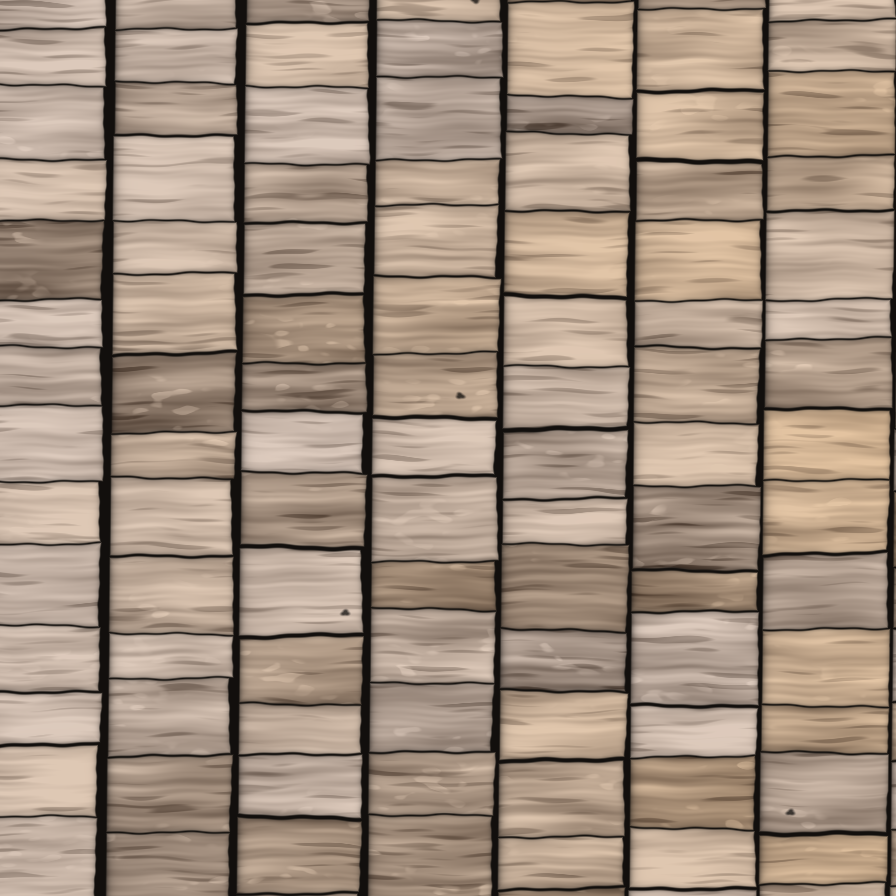
This texture is drawn by a Shadertoy shader. Its source:

```glsl
#define PITCH 0.1458       // column spacing
#define COLUMN_START 0.0235 // part of the first column cut off at the left
#define LEAN 0.0105        // sideways drift of columns from bottom to top
#define ROWS 13.2          // boards per column
#define JITTER 0.48        // unevenness of board heights
#define TILT 0.11          // unevenness of joint slopes
#define GAP_LEFT 0.0085    // gap beside the leftmost column
#define GAP_RIGHT 0.0030   // gap beside the rightmost column
#define GRAIN 1.0          // strength of the wood fibres

const vec3 GAP_COLOR = vec3(0.07, 0.06, 0.05);
const vec3 DARK_WOOD = vec3(0.29, 0.23, 0.19);
const vec3 PALE_WOOD = vec3(0.83, 0.76, 0.71);
const vec3 WARM_TINT = vec3(1.03, 0.97, 0.86);

float hash(vec2 p) {
    vec3 q = fract(p.xyx * vec3(0.1031, 0.1030, 0.0973));
    q += dot(q, q.yzx + 33.33);
    return fract((q.x + q.y) * q.z);
}

vec2 hash2(vec2 p) {
    return vec2(hash(p), hash(p + 57.3));
}

// Cellular noise: one soft, randomly signed spot per cell
float spots(vec2 p) {
    vec2 cell = floor(p), f = p - cell;
    float sum = 0.0;
    for (int j = -1; j <= 1; j++)
        for (int i = -1; i <= 1; i++) {
            vec2 o = vec2(i, j);
            vec2 d = o + hash2(cell + o) - f;
            float w = max(0.0, 1.0 - dot(d, d));
            sum += w * w * (2.0 * hash(cell + o + 19.7) - 1.0);
        }
    return sum;
}

// Height, in rows, of a joint at position x (0 to 1) across its column
float jointHeight(float col, float row, float x) {
    vec2 id = vec2(col, row) + 11.0;
    float wobble = 0.012 * sin(x * 9.0 + row * 2.3) + 0.006 * sin(x * 23.0 + col * 4.1 + row);
    return row + (hash(id) - 0.5) * JITTER + (hash(id + 31.0) - 0.5) * TILT * (x - 0.5) + wobble;
}

// Brightness of the wood grain, 0 dark to 1 pale
float woodTone(vec2 p, float age) {
    p.y += 0.0015 * sin(p.x * 31.0) + 0.0007 * sin(p.x * 83.0);
    float broad = spots(p * vec2(11.0, 30.0));
    float streak = spots(p * vec2(6.0, 95.0));
    float fibre = spots(p * vec2(13.0, 250.0));
    float tone = 0.94 - 0.42 * age * age;
    tone += GRAIN * (0.13 * broad + (0.09 + 0.10 * age) * streak + 0.11 * fibre);
    // Dark cracks, then pale flaking on aged boards
    tone -= 0.28 * smoothstep(0.45, 0.95, spots(p * vec2(17.0, 210.0) + 5.0));
    float flake = smoothstep(0.3, 0.7, spots(p * vec2(60.0, 150.0)));
    return tone + 0.22 * age * flake * smoothstep(0.1, 0.6, spots(p * vec2(14.0, 35.0) + 8.0));
}

void mainImage(out vec4 fragColor, in vec2 fragCoord) {
    vec2 uv = fragCoord / iResolution.xy;
    float soft = max(1.0 / iResolution.y, 0.0012);

    // Leaning columns
    float s = (uv.x + COLUMN_START - LEAN * (uv.y - 0.5)) / PITCH;
    float col = floor(s);
    float across = s - col;
    float x = across * PITCH;

    // Board between two uneven joints
    float y = uv.y * ROWS;
    float row = floor(y);
    if (y < jointHeight(col, row, across)) row -= 1.0;
    else if (y > jointHeight(col, row + 1.0, across)) row += 1.0;
    float below = (y - jointHeight(col, row, across)) / ROWS;
    float above = (jointHeight(col, row + 1.0, across) - y) / ROWS;
    vec2 id = vec2(col, row) + 3.0;
    vec2 seed = hash2(id);

    // Distance inside the board outline, with ragged ends and open joints
    float gap = mix(GAP_LEFT, GAP_RIGHT, clamp(col / 6.0, 0.0, 1.0));
    gap += 0.005 * (hash(id + 71.0) - 0.4) + 0.05 * (seed.x - 0.5) * (below - above);
    gap += 0.0005 * sin(uv.y * 140.0 + col) + 0.0003 * sin(uv.y * 410.0);
    float sides = min(x - 0.0008 - 0.0015 * seed.y, PITCH - max(gap, 0.0018) - x);
    float lowOpen = 0.0009 + 0.0018 * pow(hash(id + 43.0), 4.0);
    float highOpen = 0.0009 + 0.0018 * pow(hash(id + vec2(43.0, 44.0)), 4.0);
    float inside = min(sides, min(below - lowOpen, above - highOpen));

    // Weathered wood, warmer toward the right
    vec2 p = vec2(x, uv.y) + 9.0 * seed;
    float tone = woodTone(p, hash(id + 91.0));
    vec3 color = mix(DARK_WOOD, PALE_WOOD, clamp(tone, 0.0, 1.06));
    float warmth = hash(id + 17.0) * mix(0.35, 1.2, uv.x);
    color *= mix(vec3(1.0), WARM_TINT, warmth);

    // Rare knot
    vec2 knot = vec2(x - PITCH * mix(0.2, 0.85, seed.x), 1.4 * (below - 0.025));
    float ring = length(knot) + 0.0008 * sin(atan(knot.y, knot.x) * 3.0 + seed.y * 6.0);
    color *= 1.0 - 0.7 * step(0.95, hash(id + 23.0)) * smoothstep(0.007, 0.002, ring);

    // Worn edges and the shade cast by the neighbouring column
    color *= 1.0 - 0.30 * exp(-max(inside, 0.0) / 0.0025);
    color *= 1.0 - 0.40 * exp(-x / 0.005);

    color = mix(GAP_COLOR, color, smoothstep(-soft, soft, inside));
    fragColor = vec4(color, 1.0);
}
```
